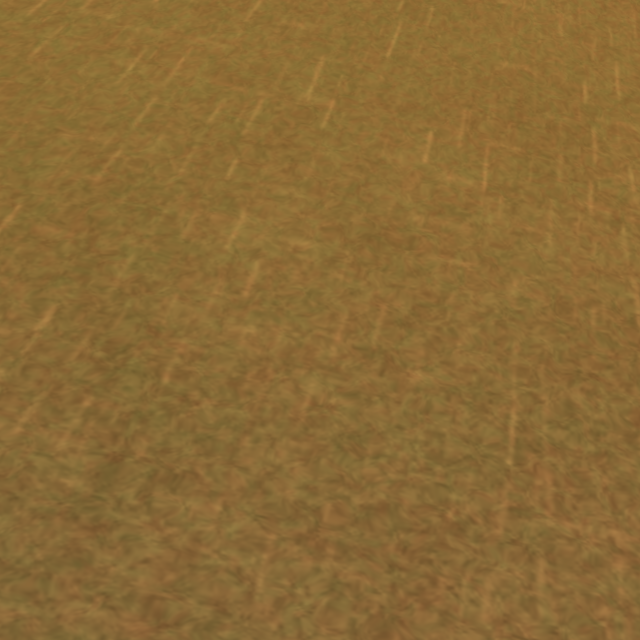
Give the GLSL for this texture, as a WebGL 1 fragment shader.

```glsl
precision highp float;
// Ochre woven carpet seen at a slant: a tilted floor plane with fine pile noise,
// staggered pale streaks running to a vanishing point and fainter cross streaks.
// Floor coordinates are a ray slope and the logarithm of nearness.

uniform vec2 u_resolution;

float hash(vec2 p) {
    vec3 q = fract(vec3(p.xyx) * vec3(0.1031, 0.1030, 0.0973));
    q += dot(q, q.yzx + 33.33);
    return fract((q.x + q.y) * q.z);
}

// Smooth value noise, centred on zero
float noise(vec2 p) {
    vec2 i = floor(p);
    vec2 f = fract(p);
    f = f * f * (3.0 - 2.0 * f);
    float low = mix(hash(i), hash(i + vec2(1.0, 0.0)), f.x);
    float high = mix(hash(i + vec2(0.0, 1.0)), hash(i + vec2(1.0, 1.0)), f.x);
    return mix(low, high, f.y) - 0.5;
}

// Soft dashes, one per cell, staggered along each column
float streaks(vec2 p, float seed) {
    float column = floor(p.x);
    float along = p.y + 7.0 * hash(vec2(column, seed));
    vec2 cell = vec2(column, floor(along) + seed);
    float centre = 0.5 + 0.4 * (hash(cell + 17.0) - 0.5);
    float across = (fract(p.x) - centre) / 0.085;
    float halfLength = mix(0.25, 0.5, hash(cell + 41.0));
    float ends = 1.0 - smoothstep(halfLength - 0.16, halfLength, abs(fract(along) - 0.5));
    float strength = hash(cell + 73.0);
    return exp(-across * across) * ends * strength * strength;
}

void main() {
    vec2 uv = gl_FragCoord.xy / u_resolution;

    // Tilted floor: rays meet above the upper right edge
    vec2 fromVanish = uv - vec2(0.9, 1.72);
    float nearness = -fromVanish.y - 0.22 * fromVanish.x;
    vec2 ground = vec2(fromVanish.x / nearness, log(nearness));
    float closeness = smoothstep(1.0, 0.0, uv.y);

    // Pile: fine grain, coarser clumps and a separate red-green drift
    vec2 pile = ground * vec2(125.0, 165.0);
    pile += 1.2 * vec2(noise(pile * 0.4 + 9.0), noise(pile * 0.4 + 57.0));
    float grain = 0.65 * noise(pile) + 0.4 * noise(pile * 1.9 + 31.0)
                + 0.3 * noise(pile * 0.37 + 83.0);
    float hue = noise(pile * 0.8 + 140.0) + 0.5 * noise(pile * 0.2 + 211.0);
    float patches = noise(uv * 5.0 + 12.0) + 0.6 * noise(uv * 13.0 + 44.0);

    // Streaks wander a little from straight lines
    vec2 bent = ground + 0.004 * noise(ground * 22.0 + 5.0);
    float lengthwise = streaks(bent / vec2(0.052, 0.085), 3.0)
                     + 0.4 * streaks(bent / vec2(0.037, 0.06) + 0.4, 29.0);
    float crosswise = streaks(bent.yx / vec2(0.066, 0.1), 61.0);

    // Warm base, brighter far away and redder to the right
    vec3 color = mix(vec3(0.552, 0.425, 0.205), vec3(0.515, 0.397, 0.212), closeness);
    color += vec3(0.022, 0.006, 0.004) * (uv.x - 0.45);
    color += vec3(0.022, 0.017, 0.012) * patches;
    color += vec3(0.13, 0.105, 0.065) * grain * mix(0.6, 1.15, closeness);
    color += vec3(0.026, -0.026, -0.006) * hue;
    color += vec3(0.095, 0.062, 0.042) * (lengthwise + 0.6 * crosswise);

    gl_FragColor = vec4(color, 1.0);
}
```
